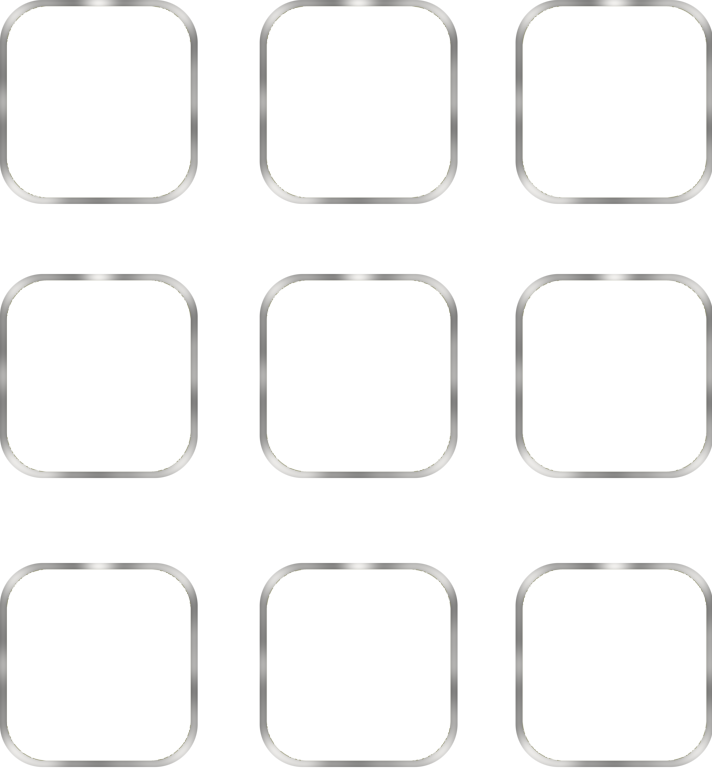
Reproduce this pattern procedurally as a WebGL 2 fragment shader.

```glsl
#version 300 es
precision highp float;
// Draws a three by three grid of rounded square frames in brushed silver on white.
// Each frame is the gap between two rounded boxes, shaded by a conic run of greys,
// with a bevel across the band and a broken olive hairline at the inner corners.

uniform vec2 u_resolution;
out vec4 fragColor;

// Lengths are in canvas heights.
const float ASPECT = 474.0 / 512.0;
const vec2 FRAME_HALF = vec2(0.1286, 0.1328);
const vec2 BAND_WIDTH = vec2(0.0090, 0.0082);
const float OUTER_RADIUS = 0.056;
const float INNER_RADIUS = 0.052;
const vec2 FIRST_CENTER = vec2(0.1284, 0.1341);
const vec2 PITCH = vec2(0.3353, 0.3666);
const vec2 MIDDLE_SHIFT = vec2(0.0026, 0.0097);
const vec3 WHITE = vec3(1.0);
const vec3 OLIVE = vec3(0.52, 0.52, 0.36);
const vec3 WARM_TINT = vec3(1.005, 1.0, 0.99);

// Greys around the frame, counterclockwise from the right.
const int STOPS = 24;
const float SILVER[STOPS] = float[STOPS](
  0.66, 0.62, 0.48, 0.83, 0.72, 0.53, 0.90, 0.49,
  0.62, 0.84, 0.54, 0.48, 0.66, 0.49, 0.55, 0.88,
  0.82, 0.57, 0.50, 0.60, 0.70, 0.86, 0.64, 0.47);

float hash(vec2 p) {
  return fract(sin(dot(p, vec2(127.1, 311.7))) * 43758.5);
}

float roundedBox(vec2 p, vec2 halfSize, float radius) {
  vec2 q = abs(p) - halfSize + radius;
  return length(max(q, 0.0)) + min(max(q.x, q.y), 0.0) - radius;
}

// Coverage of the region where the distance is negative.
float fill(float dist, float soft) {
  return 1.0 - smoothstep(-soft, soft, dist);
}

float conicSilver(vec2 p) {
  float turn = fract(atan(p.y, p.x) / 6.28319 + 1.0) * float(STOPS);
  int stop = int(turn) % STOPS;
  float blend = smoothstep(0.0, 1.0, fract(turn));
  return mix(SILVER[stop], SILVER[(stop + 1) % STOPS], blend);
}

vec3 addFrame(vec3 base, vec2 p, vec2 cell, float pixel) {
  float outer = roundedBox(p, FRAME_HALF, OUTER_RADIUS);
  float inner = roundedBox(p, FRAME_HALF - BAND_WIDTH, INNER_RADIUS);
  float band = fill(outer, 0.8 * pixel) * (1.0 - fill(inner, 0.6 * pixel));

  // Bevel: bright along the middle of the band, darker at its rims.
  float across = clamp(-outer / max(inner - outer, 0.001), 0.0, 1.0);
  float bevel = 0.07 * sin(3.14159 * across) - 0.03;
  float grey = conicSilver(p / FRAME_HALF) + bevel;
  vec3 color = mix(base, clamp(grey * WARM_TINT, 0.0, 1.0), band);

  // Hairline on the inner edge, strongest where the corners meet the sides.
  vec2 cornerPos = abs(p) - (FRAME_HALF - BAND_WIDTH - INNER_RADIUS);
  float nearCorner = smoothstep(0.0, 0.008, max(min(cornerPos.x, cornerPos.y), 0.0));
  float speckle = step(0.45, hash(floor(p * 400.0) + cell * 17.0));
  float hairline = fill(abs(inner) - 0.0006, 0.7 * pixel);
  float strength = mix(0.12, 0.15 + 0.4 * speckle, nearCorner);
  return mix(color, OLIVE, hairline * strength);
}

void main() {
  vec2 p = gl_FragCoord.xy / u_resolution * vec2(ASPECT, 1.0);
  float pixel = 1.0 / min(u_resolution.y, u_resolution.x / ASPECT);
  vec3 color = WHITE;

  // The middle row and column sit slightly off the even spacing.
  for (int row = 0; row < 3; row++) {
    for (int column = 0; column < 3; column++) {
      vec2 cell = vec2(column, row);
      vec2 isMiddle = 1.0 - abs(cell - 1.0);
      vec2 center = FIRST_CENTER + cell * PITCH + isMiddle * MIDDLE_SHIFT;
      color = addFrame(color, p - center, cell, pixel);
    }
  }
  fragColor = vec4(color, 1.0);
}
```
